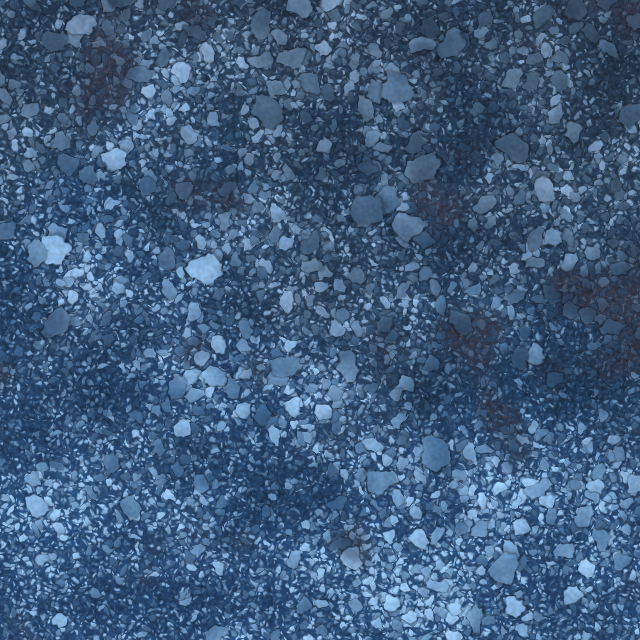
This texture is drawn by a WebGL 2 fragment shader. Its source:

```glsl
#version 300 es
precision highp float;
// Bluish gravel: lumpy stones of five sizes scattered in clusters over dark, patchy soil.

uniform vec2 u_resolution;
out vec4 fragColor;

const int   LAYERS = 5;             // finest grains first, largest stones last
const float FINE_SCALE = 132.0;     // cells across the canvas in the finest layer
const float SCALE_RATIO = 0.63;
const float FINE_PRESENCE = 0.92;   // chance that a cell holds a stone
const float PRESENCE_RATIO = 0.62;
const vec2  RADIUS_RANGE = vec2(0.27, 0.58);
const int   FACETS = 5;
const float EDGE = 0.0018;          // half width of the soft outline
const float SHADOW = 0.28;
const float PATCH_CONTRAST = 0.55;  // strength of broad pale and dark patches
const vec2  LIGHT = vec2(-0.5, 0.86);

const vec3 GREY_DARK  = vec3(0.16, 0.23, 0.32);
const vec3 GREY_MID   = vec3(0.27, 0.36, 0.46);
const vec3 GREY_LIGHT = vec3(0.49, 0.61, 0.75);
const vec3 BLUE_DARK  = vec3(0.15, 0.28, 0.43);
const vec3 BLUE_MID   = vec3(0.28, 0.43, 0.59);
const vec3 BLUE_LIGHT = vec3(0.54, 0.71, 0.88);
const vec3 SOIL_GREY  = vec3(0.16, 0.23, 0.32);
const vec3 SOIL_BLUE  = vec3(0.14, 0.26, 0.41);
const vec3 SOIL_RUST  = vec3(0.21, 0.23, 0.30);

vec4 hash4(vec2 p) {
    vec4 q = fract(p.xyxy * vec4(0.1031, 0.1030, 0.0973, 0.1099));
    q += dot(q, q.wzxy + 33.33);
    return fract((q.xxyz + q.yzzw) * q.zywx);
}

float gradientDot(vec2 corner, vec2 f) {
    float angle = 6.2832 * hash4(corner + 71.0).x;
    return dot(vec2(cos(angle), sin(angle)), f);
}

float gradientNoise(vec2 p) {
    vec2 i = floor(p), f = fract(p);
    vec2 w = f * f * f * (f * (f * 6.0 - 15.0) + 10.0);
    vec2 e = vec2(1.0, 0.0);
    float low  = mix(gradientDot(i, f), gradientDot(i + e.xy, f - e.xy), w.x);
    float high = mix(gradientDot(i + e.yx, f - e.yx), gradientDot(i + e.xx, f - e.xx), w.x);
    return mix(low, high, w.y);
}

float fbm(vec2 p) {
    float sum = 0.0, gain = 1.0;
    for (int i = 0; i < 3; i++) {
        sum += gain * gradientNoise(p);
        p = p * 2.1 + 17.3;
        gain *= 0.55;
    }
    return sum;
}

vec2 noiseOffset(vec2 p) {
    return vec2(gradientNoise(p), gradientNoise(p + 41.7));
}

vec3 stoneColor(float tone, float blueness) {
    vec3 dark  = mix(GREY_DARK, BLUE_DARK, blueness);
    vec3 mid   = mix(GREY_MID, BLUE_MID, blueness);
    vec3 light = mix(GREY_LIGHT, BLUE_LIGHT, blueness);
    return tone < 0.5 ? mix(dark, mid, tone * 2.0) : mix(mid, light, tone * 2.0 - 1.0);
}

// Rounded polygon with facets of uneven angle and reach; 1.0 on the outline.
float stoneShape(vec2 p, vec4 rnd) {
    float turn = 6.2832 * rnd.x;
    float c = cos(turn), s = sin(turn);
    float stretch = mix(1.0, 1.28, rnd.y);
    vec2 q = mat2(c, s, -s, c) * p * vec2(1.0 / stretch, stretch);
    float shape = length(q);
    for (int k = 0; k < FACETS; k++) {
        float uneven = fract(rnd.w * 7.0 + float(k) * 0.618);
        float angle = 6.2832 * (float(k) + 0.8 * fract(rnd.z * 5.0 + uneven * 3.0)) / float(FACETS);
        shape = max(shape, dot(q, vec2(cos(angle), sin(angle))) / mix(0.68, 1.0, uneven));
    }
    return shape;
}

// Chance of a stone at a place: clustered, with few large ones at lower left.
float presence(vec2 place, float layer) {
    float cluster = clamp(1.0 + 1.7 * gradientNoise(place * 6.0 + 3.1), 0.25, 1.8);
    float coarse = mix(0.25, 1.2, smoothstep(0.2, 0.8, place.x + 0.8 * place.y));
    float chance = FINE_PRESENCE * pow(PRESENCE_RATIO, layer);
    return chance * mix(1.0, cluster * coarse, min(layer * 0.5, 1.0));
}

void main() {
    vec2 uv = gl_FragCoord.xy / u_resolution.y;
    float edge = max(EDGE, 0.7 / u_resolution.y);

    // Broad colour fields and soil
    float blueness = 1.0 - smoothstep(0.25, 1.2, uv.y + 0.25 * uv.x + 0.35 * fbm(uv * 3.0));
    float rust = smoothstep(0.15, 0.5, fbm(uv * 3.6 + 5.7));
    float pale = fbm(uv * 6.0 + 3.1) + 0.3 * (1.0 - smoothstep(0.05, 0.4, uv.y))
               - 0.25 * smoothstep(0.9, 1.7, uv.x + uv.y);
    float grit = gradientNoise(uv * 150.0) + 0.6 * gradientNoise(uv * 70.0);
    vec3 color = mix(mix(SOIL_GREY, SOIL_BLUE, blueness), SOIL_RUST, rust);
    color *= 1.0 + 0.3 * grit + 0.25 * pale;

    // Stones, from fine to coarse, with warped outlines
    vec2 warped = uv + 0.008 * noiseOffset(uv * 42.0) + 0.003 * noiseOffset(uv * 120.0);
    for (int i = 0; i < LAYERS; i++) {
        float layer = float(i);
        float scale = FINE_SCALE * pow(SCALE_RATIO, layer);
        float c = cos(layer * 0.7 + 0.3), s = sin(layer * 0.7 + 0.3);
        mat2 gridTurn = mat2(c, s, -s, c);
        vec2 home = floor(gridTurn * warped * scale);
        for (int n = 0; n < 9; n++) {
            vec2 cell = home + vec2(n % 3 - 1, n / 3 - 1);
            vec4 place = hash4(cell + layer * 37.0);
            vec4 look = hash4(cell + layer * 53.0 + 211.0);
            vec2 center = (cell + 0.15 + 0.7 * place.xy) * gridTurn / scale;
            float radius = mix(RADIUS_RANGE.x, RADIUS_RANGE.y, place.z * place.z) / scale;
            vec2 p = (warped - center) / radius;
            if (dot(p, p) > 4.0 || place.w > presence(center, layer)) continue;

            float dist = (stoneShape(p, look) - 1.0) * radius;
            float random = fract(look.z * 13.0 + place.x * 5.0);
            float tone = mix(0.06 + pow(random, 1.1), 0.45 + 0.5 * random, layer * 0.25);
            tone = clamp(tone + PATCH_CONTRAST * pale - 0.25 * rust, 0.0, 1.1);
            vec3 stone = stoneColor(tone, clamp(blueness + 0.4 * (look.w - 0.45), 0.0, 1.0));
            stone = mix(stone, SOIL_RUST, 0.4 * rust);
            stone *= 1.0 + 0.06 * dot(p, LIGHT) + 0.12 * grit;
            color *= 1.0 - SHADOW * (1.0 - smoothstep(0.0, 0.3 * radius, dist));
            color = mix(stone, color, smoothstep(-edge, edge, dist));
        }
    }
    fragColor = vec4(color, 1.0);
}
```
